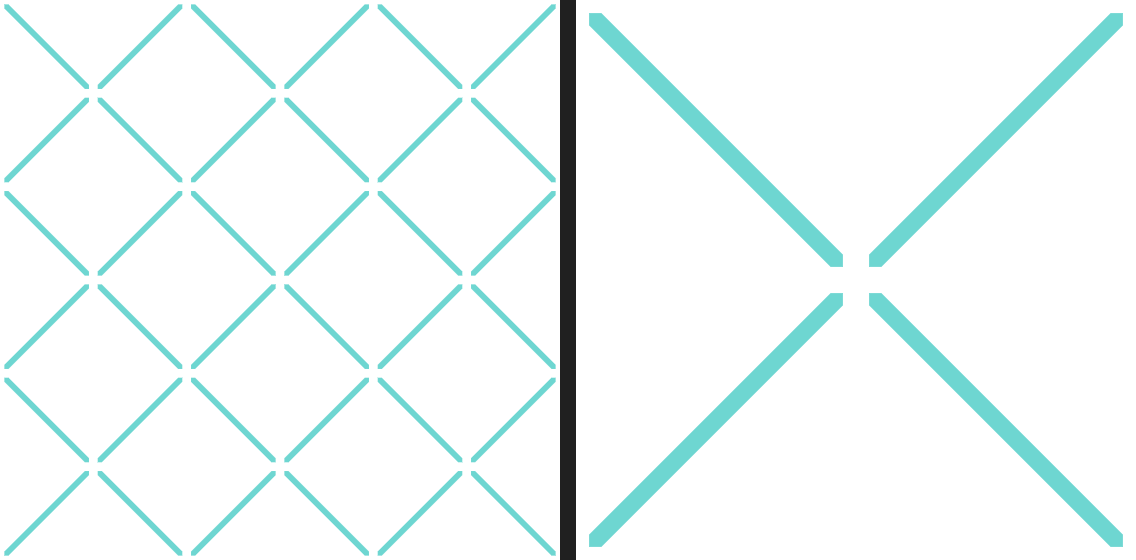
Left, the full canvas; right, a detail of the centre.
This pattern is drawn by a Shadertoy shader. Its source:

```glsl
const float REPEATS = 3.0;
const float HALF_WIDTH = 0.0156;  // half the bar thickness, in cells
const float GAP = 0.0234;         // clearance from each crossing, in cells
const vec3 PAPER = vec3(1.0);
const vec3 TURQUOISE = vec3(0.43, 0.84, 0.82);

// Signed distance to an axis-aligned square, with sharp corners
float squareDistance(vec2 p, float halfSize) {
    vec2 d = abs(p) - halfSize;
    return max(d.x, d.y);
}

// Signed distance to a 45 degree bar through the origin
float diagonalDistance(vec2 p, float halfWidth) {
    return abs(p.x - p.y) * inversesqrt(2.0) - halfWidth;
}

// Four diagonal bars around the cell centre, ends trimmed square
float latticeDistance(vec2 cell, float halfWidth, float gap) {
    vec2 quadrant = abs(cell - 0.5) - 0.25;
    return max(diagonalDistance(quadrant, halfWidth),
               squareDistance(quadrant, 0.25 - gap));
}

float coverage(float dist, float pixel) {
    return clamp(0.5 - dist / pixel, 0.0, 1.0);
}

void mainImage(out vec4 fragColor, in vec2 fragCoord) {
    vec2 cell = fract(fragCoord / iResolution.xy * REPEATS);
    float pixel = REPEATS / min(iResolution.x, iResolution.y);

    float bars = coverage(latticeDistance(cell, HALF_WIDTH, GAP), pixel);
    fragColor = vec4(mix(PAPER, TURQUOISE, bars), 1.0);
}
```
